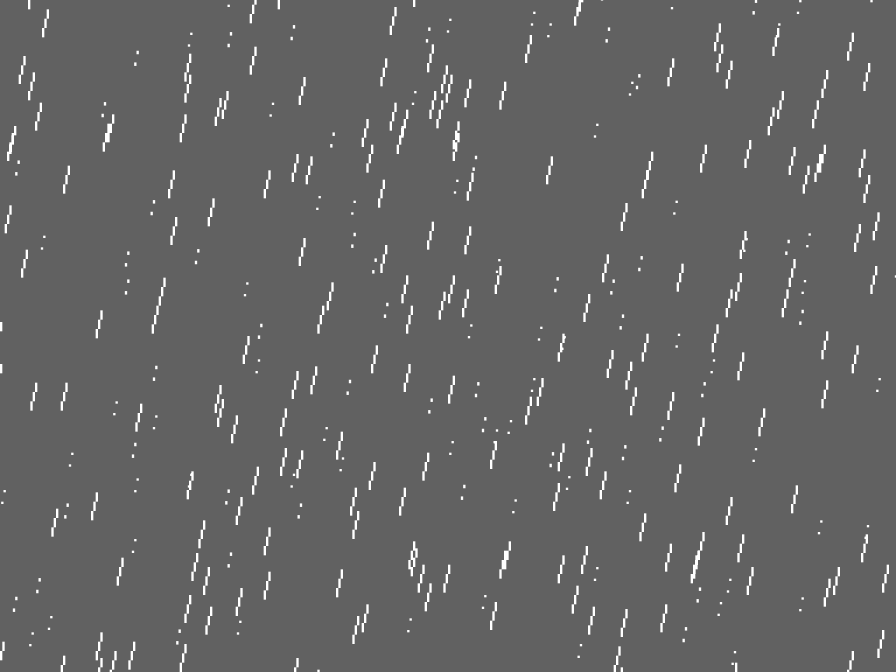
Reproduce this pattern procedurally as a Shadertoy shader.

```glsl
const float ROWS = 288.0;        // drawing units per canvas height
const float CELL = 18.0;         // scatter cell size in units
const float STREAK_SHARE = 0.30; // chance that a cell holds a streak
const float DOTS_SHARE = 0.13;   // chance that a cell holds a dot pair
const vec3 SLATE = vec3(0.38);
const vec3 RAIN = vec3(1.0);

vec3 hash3(vec2 cell, float seed) {
    vec3 q = fract(vec3(cell.xyx + seed * 17.3) * vec3(0.1031, 0.1030, 0.0973));
    q += dot(q, q.yxz + 33.33);
    return fract((q.xxy + q.yzz) * q.zyx);
}

// Exact share of a square pixel covered by an upright box
float boxCoverage(vec2 offset, vec2 halfSize, float pixel) {
    vec2 overlap = halfSize + 0.5 * pixel - abs(offset);
    overlap = clamp(overlap, vec2(0.0), min(vec2(pixel), 2.0 * halfSize));
    return overlap.x * overlap.y / (pixel * pixel);
}

// Three stacked bars that step to the right as they rise
float streak(vec2 p, float pixel) {
    float cover = 0.0;
    for (float k = -1.0; k <= 1.0; k++)
        cover += boxCoverage(p - k * vec2(1.0, 4.0), vec2(0.5, 2.0), pixel);
    return cover;
}

// Two small specks along the same slant
float dotPair(vec2 p, float height, float pixel) {
    vec2 halfSize = vec2(0.5, 0.5 * height);
    vec2 gap = vec2(0.5, 2.5);
    return boxCoverage(p - gap, halfSize, pixel)
         + boxCoverage(p + gap, halfSize, pixel);
}

// One drop per occupied cell, gathered from the nearest cells
float rainLayer(vec2 p, float seed, float pixel) {
    vec2 home = floor(p / CELL);
    float cover = 0.0;
    for (float j = -1.0; j <= 1.0; j++)
    for (float i = -1.0; i <= 1.0; i++) {
        vec2 cell = home + vec2(i, j);
        vec3 rnd = hash3(cell + 50.0, seed);
        vec2 local = p - floor((cell + rnd.xy) * CELL) - vec2(0.5, 0.0);
        if (rnd.z < STREAK_SHARE)
            cover += streak(local, pixel);
        else if (rnd.z < STREAK_SHARE + DOTS_SHARE)
            cover += dotPair(local, 1.0 + step(0.5, fract(rnd.x * 37.0)) * 0.5, pixel);
    }
    return cover;
}

void mainImage(out vec4 fragColor, in vec2 fragCoord) {
    float pixel = ROWS / iResolution.y;
    vec2 p = fragCoord * pixel;

    // Two independent layers let drops cluster and overlap
    float cover = rainLayer(p, 1.0, pixel)
                + rainLayer(p + 0.5 * CELL, 7.0, pixel);
    fragColor = vec4(mix(SLATE, RAIN, min(cover, 1.0)), 1.0);
}
```
